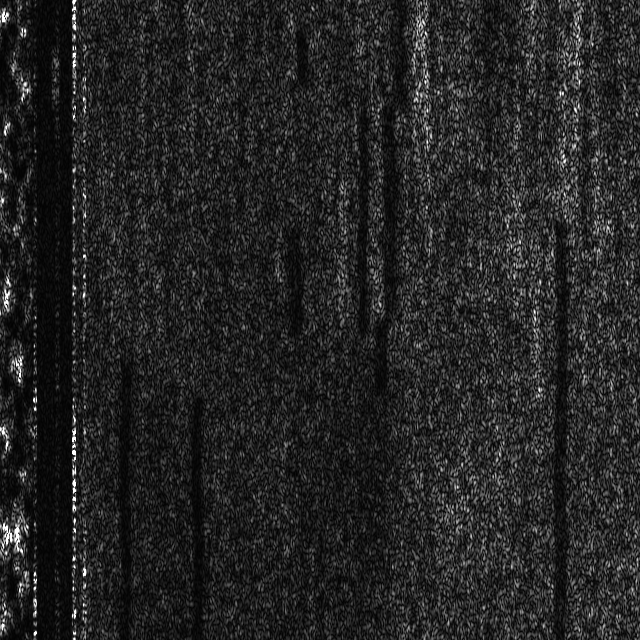
Write a Shadertoy shader that draws this texture.

```glsl
// Radar-like speckle: the length of a two-channel gradient noise gives fine upright grains.
// A backscatter map scales them: broad tones, upright streaks, dark scars, bright ridges,
// and at the left a black lane with glinting rails beside a strip of bright clutter.

const vec2  GRAIN_SIZE    = vec2(0.0043, 0.0098); // width and height of a grain cell
const float GRAIN_GAIN    = 3.5;                  // brings each noise channel to unit spread
const float GRAIN_POWER   = 1.3;                  // widens the dark gaps between grains
const float GRAIN_LEVEL   = 0.73;
const float BLACK_LEVEL   = 0.008;
const float TONE_LEFT_TOP = 0.112;
const float TONE_LEFT_LOW = 0.090;
const float TONE_RIGHT    = 0.146;
const float TONE_LANE     = 0.024;
const float TONE_CLUTTER  = 0.085;
const float SCAR_DEPTH    = 0.68;
const float RIDGE_GAIN    = 0.50;
const float RAIL_TONE     = 0.42;
const float DASH_PERIOD   = 0.0145;
const float LANE_LEFT     = 0.055;
const float LANE_RIGHT    = 0.113;

// Bands: centre x, lower y, upper y, half width
const int SCAR_COUNT = 9;
const vec4 SCARS[SCAR_COUNT] = vec4[](
    vec4(0.625, 0.83, 1.10, 0.014), vec4(0.608, 0.50, 0.84, 0.010),
    vec4(0.595, 0.38, 0.50, 0.010), vec4(0.566, 0.48, 0.83, 0.007),
    vec4(0.460, 0.48, 0.64, 0.010), vec4(0.473, 0.86, 0.96, 0.008),
    vec4(0.876, -0.1, 0.65, 0.009), vec4(0.196, -0.1, 0.44, 0.008),
    vec4(0.309, -0.1, 0.38, 0.008));

const int RIDGE_COUNT = 8;
const vec4 RIDGES[RIDGE_COUNT] = vec4[](
    vec4(0.437, 0.54, 0.64, 0.007), vec4(0.535, 0.50, 0.74, 0.008),
    vec4(0.587, 0.50, 0.84, 0.009), vec4(0.564, 0.87, 1.10, 0.007),
    vec4(0.664, 0.66, 1.10, 0.004), vec4(0.880, 0.68, 0.95, 0.010),
    vec4(0.836, 0.38, 0.65, 0.009), vec4(0.445, 0.04, 0.30, 0.004));

vec2 gradientAt(ivec2 cell) {
    uvec2 k = uvec2(cell + 40000);
    uint h = k.x * 1597334677u ^ k.y * 3812015801u;
    h = (h ^ (h >> 15)) * 2246822519u;
    h = (h ^ (h >> 13)) * 3266489917u;
    h ^= h >> 16;
    float angle = float(h & 65535u) * 6.28319 / 65536.0;
    return vec2(cos(angle), sin(angle));
}

float gradientNoise(vec2 p) {
    ivec2 c = ivec2(floor(p));
    vec2 f = fract(p);
    vec2 u = f * f * f * (f * (f * 6.0 - 15.0) + 10.0);
    float a = dot(gradientAt(c), f);
    float b = dot(gradientAt(c + ivec2(1, 0)), f - vec2(1, 0));
    float d = dot(gradientAt(c + ivec2(0, 1)), f - vec2(0, 1));
    float e = dot(gradientAt(c + ivec2(1, 1)), f - vec2(1, 1));
    return mix(mix(a, b, u.x), mix(d, e, u.x), u.y);
}

// Two half-shifted layers hide the zeros of the noise lattice
float grainChannel(vec2 p) {
    return gradientNoise(p) + gradientNoise(p + vec2(517.5, 311.5));
}

float speckle(vec2 p) {
    vec2 q = p / GRAIN_SIZE;
    q += 0.02 * q.yx;
    vec2 wave = vec2(grainChannel(q), grainChannel(q + vec2(1203.25, 870.75)));
    return GRAIN_LEVEL * pow(GRAIN_GAIN * length(wave) + 0.0001, GRAIN_POWER);
}

// Soft upright band with faded ends
float band(vec2 p, vec4 b) {
    float across = 1.0 - smoothstep(0.55 * b.w, 1.4 * b.w, abs(p.x - b.x));
    float along = smoothstep(b.y - 0.015, b.y + 0.015, p.y)
                * (1.0 - smoothstep(b.z - 0.015, b.z + 0.015, p.y));
    return across * along;
}

// Thin dashed line whose strength drifts along its length
float rail(vec2 p, float x, float halfWidth, float seed) {
    float drift = gradientNoise(vec2(seed, p.y * 7.0)) + gradientNoise(vec2(seed + 9.3, p.y * 34.0));
    float phase = p.y / DASH_PERIOD + 1.2 * gradientNoise(vec2(seed + 4.6, p.y * 20.0));
    float dash = 0.55 + 0.45 * cos(6.28319 * phase);
    float line = 1.0 - smoothstep(0.3 * halfWidth, 1.5 * halfWidth, abs(p.x - x));
    return line * dash * exp(2.2 * drift);
}

float fieldTone(vec2 p) {
    float left = mix(TONE_LEFT_LOW, TONE_LEFT_TOP, smoothstep(0.38, 0.62, p.y));
    float right = smoothstep(0.59, 0.63, p.x);
    float tone = mix(left, TONE_RIGHT, right);

    // Patches, clumps, and streaks that are strongest at the top right
    float patches = gradientNoise(p * vec2(6.0, 4.0) + 71.0);
    float clumps = gradientNoise(p * vec2(75.0, 38.0) + 13.0);
    float streaks = gradientNoise(p * vec2(65.0, 2.6) + 37.0);
    float streakGain = mix(0.4, mix(0.7, 1.1, right), smoothstep(0.45, 0.75, p.y));
    tone *= exp(0.35 * patches + 0.75 * clumps + streakGain * streaks);

    vec2 q = p + vec2(0.006 * gradientNoise(vec2(5.3, p.y * 9.0)), 0.0);
    for (int i = 0; i < RIDGE_COUNT; i++) tone *= 1.0 + RIDGE_GAIN * band(q, RIDGES[i]);
    for (int i = 0; i < SCAR_COUNT; i++) tone *= 1.0 - SCAR_DEPTH * band(q, SCARS[i]);
    return tone;
}

float clutterTone(vec2 p) {
    float blobs = gradientNoise(p * vec2(38.0, 13.0) + 23.4)
                + 0.7 * gradientNoise(p * vec2(90.0, 42.0) + 91.7);
    return TONE_CLUTTER * exp(3.6 * blobs);
}

void mainImage(out vec4 fragColor, in vec2 fragCoord) {
    vec2 p = fragCoord / iResolution.xy;

    // Clutter, lane and field from left to right
    float tone = mix(clutterTone(p), TONE_LANE, smoothstep(LANE_LEFT - 0.012, LANE_LEFT, p.x));
    tone = mix(tone, fieldTone(p), smoothstep(LANE_RIGHT - 0.003, LANE_RIGHT + 0.003, p.x));

    // Glinting rails along the lane
    float lowHalf = 1.0 - smoothstep(0.45, 0.60, p.y);
    tone += RAIL_TONE * rail(p, 0.116, 0.0027, 3.4);
    tone += 0.17 * rail(p, 0.132, 0.0026, 17.6);
    tone += mix(0.10, 0.32, lowHalf) * rail(p, LANE_LEFT, 0.0026, 29.2);
    tone += 0.05 * rail(p, 0.090, 0.0035, 43.7);
    tone += 0.12 * band(p, vec4(0.087, 0.84, 0.92, 0.006));

    float grey = BLACK_LEVEL + tone * speckle(p);
    fragColor = vec4(vec3(clamp(grey, 0.0, 1.0)), 1.0);
}
```
